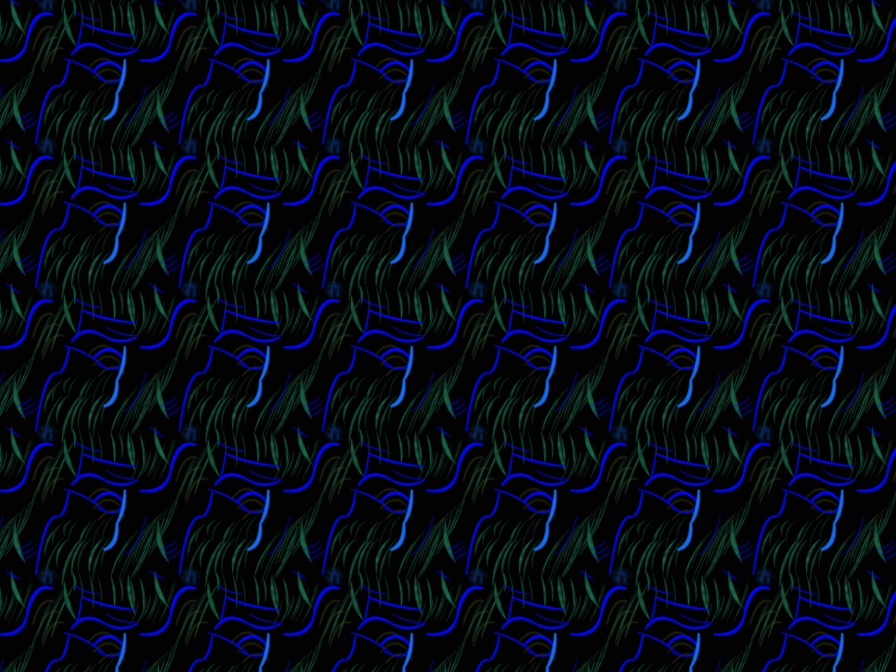
Write a WebGL 1 fragment shader that draws this pattern.

```glsl
precision highp float;
// Square tiles of tapered blue contour lines and fine green grass-like blades on black.
uniform vec2 u_resolution;

float hash(float n) { return fract(sin(n * 12.9898) * 43758.5453); }

// Nearest periodic copy of an offset inside the unit tile.
vec2 wrapTile(vec2 q) { return fract(q + 0.5) - 0.5; }

float noise(vec2 p) {
  vec2 i = floor(p), f = fract(p);
  f = f * f * (3.0 - 2.0 * f);
  float n = i.x + i.y * 57.0;
  return mix(mix(hash(n), hash(n + 1.0), f.x),
             mix(hash(n + 57.0), hash(n + 58.0), f.x), f.y);
}

float ink(float d) {
  float soft = 0.004 + 3.0 / u_resolution.y;
  return 1.0 - smoothstep(-soft, soft, d);
}

// Quadratic curve from a to c, pulled towards b, widest (w) in its middle.
float curve(vec2 p, vec2 a, vec2 b, vec2 c, float w) {
  vec2 q = wrapTile(p - b);
  a -= b;
  c -= b;
  vec2 last = a;
  float d = 1.0;
  for (int i = 1; i <= 8; i++) {
    float t = float(i) / 8.0;
    vec2 next = a * (1.0 - t) * (1.0 - t) + c * t * t;
    vec2 e = next - last, r = q - last;
    float h = clamp(dot(r, e) / dot(e, e), 0.0, 1.0), s = t + (h - 1.0) / 8.0;
    d = min(d, length(r - e * h) - w * (0.55 + 1.5 * s * (1.0 - s)));
    last = next;
  }
  return ink(d);
}

// Tapered, bent blade around a centre; reach runs from centre to tip.
float blade(vec2 p, vec2 centre, vec2 reach, float bend, float w) {
  vec2 q = wrapTile(p - centre);
  float len = length(reach);
  vec2 u = reach / len;
  float t = dot(q, u) / len, taper = 1.0 - t * t;
  float across = dot(q, vec2(u.y, -u.x)) - bend * taper;
  return ink(max(abs(across) - w * taper, (abs(t) - 1.0) * len));
}

// Row of eight uneven blades.
float blades(vec2 p, vec2 first, vec2 gap, vec2 reach, float bend, float w) {
  float cover = 0.0;
  for (int i = 0; i < 8; i++) {
    float k = float(i), r = hash(k + first.x * 31.0), s = hash(k * 3.1 + first.y * 17.0);
    vec2 centre = first + gap * k + vec2(0.03, 0.09) * (vec2(r, s) - 0.5);
    float b = blade(p, centre, reach * (0.6 + 0.7 * s), bend, w * (0.6 + 0.8 * r));
    cover = max(cover, b * (0.5 + 0.5 * r));
  }
  return cover;
}

float grass(vec2 p) {
  float g = blades(p, vec2(0.38, 0.88), vec2(0.055, 0.0), vec2(-0.05, 0.13), -0.03, 0.008);
  g = max(g, blades(p, vec2(0.50, 0.07), vec2(0.068, 0.006), vec2(0.01, 0.09), 0.012, 0.006));
  g = max(g, blades(p, vec2(0.83, 0.92), vec2(0.035, -0.03), vec2(-0.09, 0.17), -0.02, 0.004));
  g = max(g, blades(p, vec2(0.96, 0.87), vec2(0.03, -0.04), vec2(-0.06, 0.13), 0.015, 0.004));
  g = max(g, blades(p, vec2(0.28, 0.38), vec2(0.024, -0.025), vec2(-0.07, 0.16), -0.012, 0.004));
  g = max(g, 0.7 * blades(p, vec2(-0.06, 0.30), vec2(0.035, -0.02), vec2(-0.04, 0.11), 0.01, 0.004));
  g = max(g, 0.7 * blades(p, vec2(0.34, 0.74), vec2(0.06, -0.01), vec2(-0.035, 0.08), -0.02, 0.006));
  // Broad crescents.
  g = max(g, blade(p, vec2(0.13, 0.11), vec2(0.05, 0.13), -0.025, 0.016));
  g = max(g, blade(p, vec2(0.14, 0.78), vec2(0.035, 0.14), -0.025, 0.018));
  g = max(g, blade(p, vec2(0.49, 0.19), vec2(0.04, 0.13), -0.02, 0.015));
  return max(g, blade(p, vec2(0.92, 0.15), vec2(0.025, 0.14), -0.015, 0.012));
}

float blueLines(vec2 p) {
  // Stepped contour with a rounded crest.
  float b = 0.55 * curve(p, vec2(-0.13, 0.87), vec2(-0.03, 0.8), vec2(0.02, 0.6), 0.005);
  b = max(b, curve(p, vec2(-0.02, 0.42), vec2(0.15, 0.44), vec2(0.185, 0.3), 0.013));
  b = max(b, curve(p, vec2(0.185, 0.3), vec2(0.23, 0.06), vec2(0.36, 0.1), 0.014));
  // Lower step, sloping roof and loop.
  b = max(b, curve(p, vec2(0.25, 1.0), vec2(0.31, 0.57), vec2(0.41, 0.6), 0.009));
  b = max(b, curve(p, vec2(0.41, 0.6), vec2(0.46, 0.58), vec2(0.48, 0.42), 0.009));
  b = max(b, curve(p, vec2(0.45, 0.41), vec2(0.61, 0.45), vec2(0.73, 0.56), 0.006));
  b = max(b, curve(p, vec2(0.65, 0.5), vec2(0.76, 0.37), vec2(0.86, 0.5), 0.012));
  b = max(b, curve(p, vec2(0.86, 0.5), vec2(0.83, 0.62), vec2(0.68, 0.54), 0.006));
  // Slanted banner.
  b = max(b, curve(p, vec2(0.57, 0.16), vec2(0.72, 0.23), vec2(0.94, 0.25), 0.009));
  b = max(b, curve(p, vec2(0.57, 0.16), vec2(0.56, 0.26), vec2(0.53, 0.36), 0.006));
  b = max(b, curve(p, vec2(0.5, 0.38), vec2(0.58, 0.26), vec2(0.72, 0.34), 0.012));
  b = max(b, curve(p, vec2(0.72, 0.34), vec2(0.84, 0.41), vec2(0.95, 0.35), 0.01));
  b = max(b, 0.7 * curve(p, vec2(0.74, 0.28), vec2(0.83, 0.34), vec2(0.96, 0.34), 0.005));
  b = max(b, 0.7 * curve(p, vec2(0.52, 0.08), vec2(0.58, 0.13), vec2(0.69, 0.14), 0.006));
  // Small hatching.
  for (int i = 0; i < 3; i++) {
    vec2 centre = vec2(0.17, 0.8) + vec2(0.016, 0.035) * float(i);
    b = max(b, 0.5 * blade(p, centre, vec2(-0.06, 0.035), 0.01, 0.006));
  }
  return max(b, 0.6 * blade(p, vec2(0.09, 0.01), vec2(0.05, 0.035), 0.0, 0.008));
}

void main() {
  vec2 p = vec2(gl_FragCoord.x, u_resolution.y - gl_FragCoord.y) / (0.2135 * u_resolution.y);
  p = fract(p);
  vec3 color = vec3(0.008);
  // Faint olive arcs under the crest and the loop.
  for (int i = 0; i < 3; i++) {
    vec2 q = p - vec2(0.035, 0.075) * float(i);
    float arc = max(curve(q, vec2(0.23, 0.35), vec2(0.28, 0.16), vec2(0.37, 0.19), 0.009),
                    curve(q, vec2(0.62, 0.47), vec2(0.71, 0.36), vec2(0.8, 0.45), 0.008));
    color = mix(color, vec3(0.11, 0.12, 0.04), arc);
  }
  float g = grass(p) * (0.6 + 0.5 * noise(p * 30.0));
  color = mix(color, vec3(0.1, 0.4, 0.28), g);
  // Mottled navy patch across the tile seam.
  float patchShape = 1.0 - smoothstep(0.03, 0.08, length(wrapTile(p - vec2(0.33, 0.02))));
  color = mix(color, vec3(0.03, 0.14, 0.34), patchShape * noise(p * 45.0));
  color = mix(color, vec3(0.01, 0.02, 0.96), blueLines(p));
  float bright = max(curve(p, vec2(0.87, 0.42), vec2(0.87, 0.56), vec2(0.815, 0.65), 0.014),
                     curve(p, vec2(0.815, 0.65), vec2(0.82, 0.8), vec2(0.73, 0.83), 0.016));
  gl_FragColor = vec4(mix(color, vec3(0.08, 0.42, 0.94), bright), 1.0);
}
```
